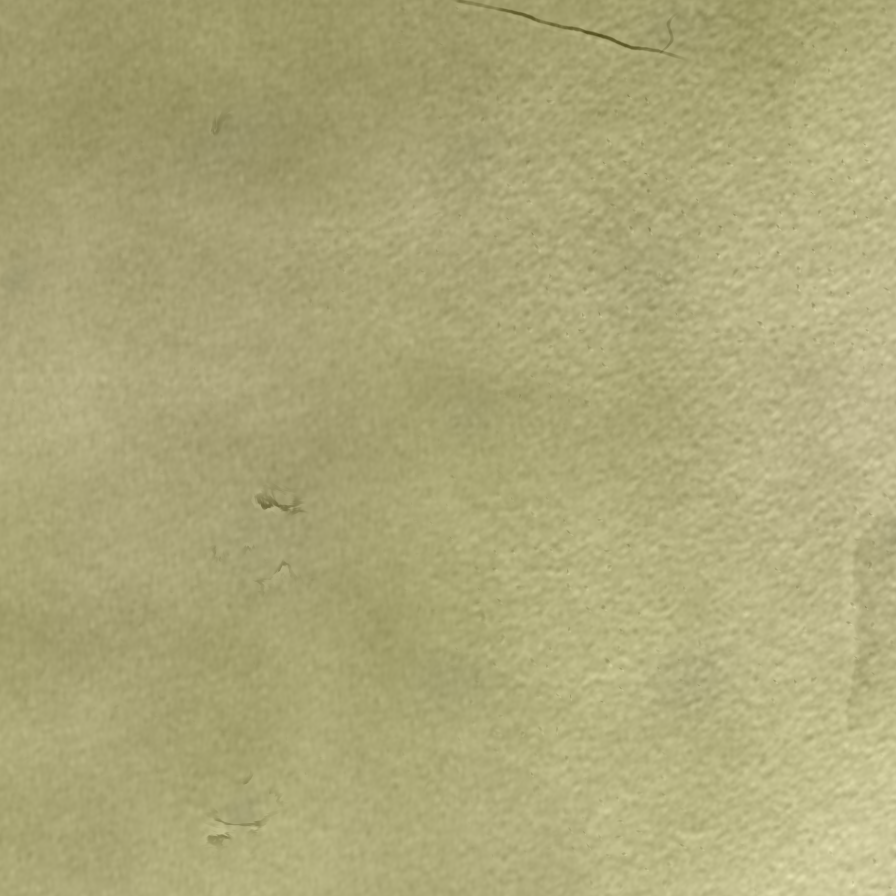
This texture is drawn by a three.js fragment shader. Its source:

```glsl
varying vec2 vUv;

#define SHADOW_OLIVE vec3(0.565, 0.545, 0.355)
#define PALE_OLIVE vec3(0.780, 0.760, 0.583)
#define STAIN_GREY vec3(0.575, 0.565, 0.415)
#define CLOUD_AMOUNT 0.32
#define GRAIN_SCALE 165.0
#define GRAIN_DEPTH 0.072
#define PIT_SCALE 48.0
#define PIT_DEPTH 0.15
#define STAIN_COUNT 11
#define SCUFF_DEPTH 0.20
#define CRACK_DEPTH 0.26

const mat2 TURN = mat2(0.8, 0.6, -0.6, 0.8);

vec2 hash2(vec2 cell) {
  vec3 q = fract(cell.xyx * vec3(0.1031, 0.1030, 0.0973));
  q += dot(q, q.yzx + 33.33);
  return fract((q.xx + q.yz) * q.zy);
}

// Layered, warped sines: soft cloudy variation around zero
float cloud(vec2 p) {
  float sum = 0.0, amp = 0.5;
  for (int i = 0; i < 6; i++) {
    p = TURN * p * 1.9 + 1.7;
    p += 0.45 * sin(p.yx);
    sum += amp * sin(p.x) * sin(p.y);
    amp *= 0.54;
  }
  return sum;
}

// Smooth cellular bumps, each raised or sunken at random
float bumps(vec2 p) {
  vec2 cell = floor(p), f = p - cell;
  float height = 0.0;
  for (int j = -1; j <= 1; j++) {
    for (int i = -1; i <= 1; i++) {
      vec2 g = vec2(float(i), float(j));
      vec2 h = hash2(cell + g + 200.0);
      vec2 d = g + h - f;
      float k = max(0.0, 1.0 - dot(d, d));
      height += k * k * (2.0 * fract(h.x * 17.0 + h.y * 5.0) - 1.0);
    }
  }
  return height;
}

// Relief shading: slope towards the light
float slope(vec2 p) {
  return bumps(p) - bumps(p + vec2(-0.3, 0.35));
}

// Sparse ragged pits: dark hollow with a pale lower lip
float pits(vec2 p) {
  vec2 cell = floor(p);
  vec2 h = hash2(cell + 431.0), pick = hash2(cell + 77.0);
  vec2 d = (p - cell - mix(vec2(0.32), vec2(0.68), h)) * TURN;
  d.x *= 1.0 + pick.y;
  float radius = mix(0.10, 0.23, h.x * h.y);
  float hollow = 1.0 - smoothstep(0.2 * radius, 1.4 * radius, length(d));
  float lip = 1.0 - smoothstep(0.2 * radius, 1.2 * radius, length(d + vec2(0.0, radius)));
  return step(0.55, pick.x) * mix(0.25, 1.0, pick.y) * (0.6 * lip - hollow);
}

// Band that rises at a and falls at b
float band(float a, float b, float soft, float x) {
  return smoothstep(a - soft, a + soft, x) * (1.0 - smoothstep(b - soft, b + soft, x));
}

float stroke(float d, float width) {
  return 1.0 - smoothstep(0.2 * width, width, abs(d));
}

void main() {
  vec2 uv = vUv;
  float broad = cloud(uv * 2.3 + 4.0);
  float hue = cloud(uv * 2.1 + 11.0);
  float mottle = cloud(uv * 5.5 + 7.0);
  float fine = cloud(uv * 13.0);

  // Broad wash, palest at the lower right
  float tone = 0.565 + 0.48 * (uv.x - 0.5) * (1.25 - uv.y) - 0.38 * (uv.y - 0.5);
  tone += CLOUD_AMOUNT * broad + 0.12 * mottle + 0.10 * fine;
  vec3 color = mix(SHADOW_OLIVE, PALE_OLIVE, clamp(tone, 0.0, 1.1));
  color += hue * vec3(-0.004, 0.008, -0.022);

  // Grey stains spread by a low-discrepancy sequence, some of them scuffed
  float stain = 0.0, scuff = 0.0;
  vec2 ragged = uv + 0.03 * vec2(broad, hue) + 0.02 * vec2(fine, mottle);
  for (int i = 1; i <= STAIN_COUNT; i++) {
    float n = float(i);
    vec2 h = hash2(vec2(n, 9.0));
    vec2 d = (ragged - fract(n * vec2(0.7549, 0.5698) + vec2(-0.02, 0.12))) * TURN;
    d.y *= 1.0 + 0.7 * h.y;
    float r2 = dot(d, d) / pow(mix(0.022, 0.075, h.x), 2.0);
    stain += mix(0.2, 0.5, h.y) * exp(-r2);
    scuff += step(2.5, mod(n, 4.0)) * exp(-dot(d, d) / 0.0022);
  }
  color = mix(color, STAIN_GREY, min(stain, 0.6));

  // Plaster grain, rough to the right and finer to the left
  float rough = smoothstep(0.2, 0.85, uv.x + 0.3 * broad + 0.2 * mottle);
  vec2 grainUv = TURN * (uv + 0.003 * fine) * vec2(1.0, 0.8);
  float relief = slope(grainUv * GRAIN_SCALE) + 0.4 * slope(grainUv * GRAIN_SCALE * 0.5);
  color += GRAIN_DEPTH * mix(0.28, 0.8, rough) * relief;
  color += 0.021 * bumps(uv * vec2(215.0, 115.0));
  float pitted = mix(0.15, 0.9, rough) * smoothstep(-0.4, 0.2, mottle);
  color += PIT_DEPTH * pitted * pits(uv * PIT_SCALE + 0.6 * fine);

  // Scuffs: broken dark contours with pale chips beside them
  float contour = cloud(uv * 20.0 + 2.0);
  float broken = smoothstep(-0.3, 0.3, bumps(uv * 40.0));
  scuff = smoothstep(0.12, 0.65, scuff);
  color -= SCUFF_DEPTH * scuff * broken * stroke(contour, 0.15);
  color += 0.4 * SCUFF_DEPTH * scuff * broken * stroke(contour - 0.2, 0.15);

  // Flaked edge near the right border
  float edge = uv.x - 0.955 - 0.012 * contour - 0.015 * mottle;
  float flake = band(0.2, 0.4, 0.04, uv.y);
  color -= 0.07 * flake * smoothstep(-0.003, 0.004, edge) * exp(-22.0 * max(edge, 0.0));
  color += 0.02 * flake * stroke(edge + 0.007, 0.010);

  // Hairline crack with a small side branch at the top
  float wander = 0.0012 * sin(uv.x * 60.0) + 0.005 * fine;
  float crack = uv.y - 1.0 + 0.265 * (uv.x - 0.514) - wander;
  float crackMask = band(0.51, 0.76, 0.01, uv.x) * mix(0.4, 1.0, smoothstep(-0.3, 0.3, contour));
  float branch = uv.x - 0.745 - 0.006 * sin(uv.y * 140.0) - 0.4 * (uv.y - 0.96) - 0.005 * fine;
  float branchMask = 0.35 * band(0.942, 0.982, 0.006, uv.y);
  color -= CRACK_DEPTH * crackMask * stroke(crack, 0.0030);
  color += 0.04 * crackMask * stroke(crack + 0.005, 0.004);
  color -= CRACK_DEPTH * branchMask * stroke(branch, 0.003);

  gl_FragColor = vec4(color, 1.0);
}
```
